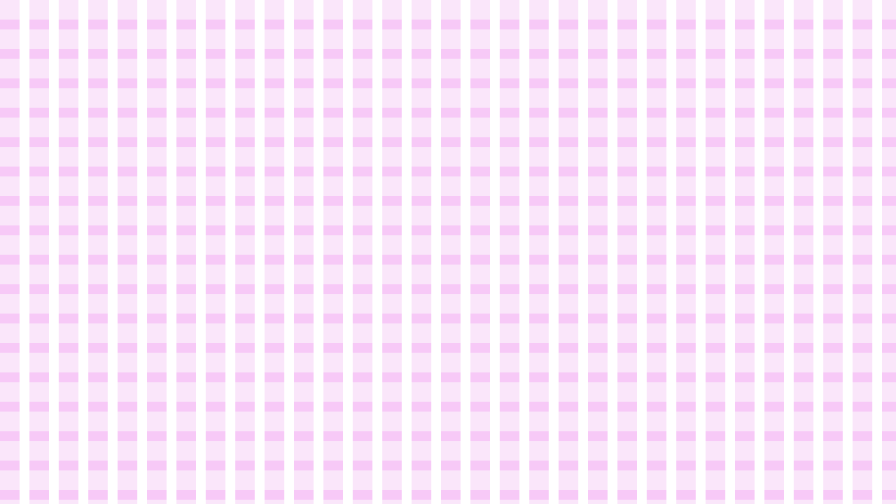
Write a WebGL 1 fragment shader that draws this pattern.

```glsl
precision highp float;

uniform vec2 u_resolution;

// Coverage of a stripe filling the last third of each unit cell
float stripe(float t, float pixel) {
  float fromCentre = abs(fract(t - 1.0 / 3.0) - 0.5);
  return clamp((1.0 / 6.0 - fromCentre) / pixel + 0.5, 0.0, 1.0);
}

void main() {
  // Square cells, 120/7 down the canvas, counted from the top left
  float pixel = 120.0 / 7.0 / u_resolution.y;
  vec2 cell = vec2(gl_FragCoord.x, u_resolution.y - gl_FragCoord.y) * pixel;

  // Pink rows on a pale ground, with white columns over both
  vec3 color = vec3(0.98, 0.90, 0.98);
  color = mix(color, vec3(0.97, 0.79, 0.97), stripe(cell.y, pixel));
  color = mix(color, vec3(1.0), stripe(cell.x, pixel));

  gl_FragColor = vec4(color, 1.0);
}
```
